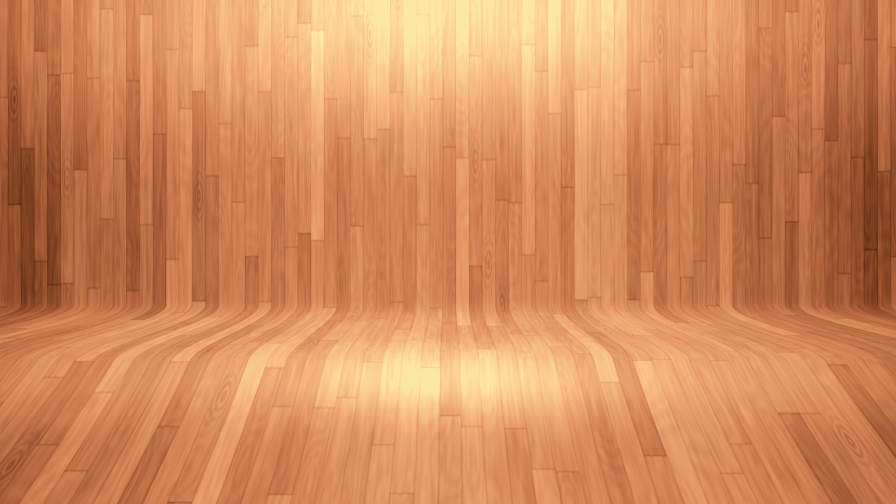
Write a WebGL 1 fragment shader that draws this background.

```glsl
precision highp float;
// Warm wooden planks running down a wall and curving out into a lit floor.
uniform vec2 u_resolution;

float hash(vec2 p) {
  return fract(sin(dot(p, vec2(127.1, 311.7))) * 43758.5453);
}

float noise(vec2 p) {
  vec2 i = floor(p), f = fract(p);
  f = f * f * (3.0 - 2.0 * f);
  return mix(mix(hash(i), hash(i + vec2(1.0, 0.0)), f.x),
             mix(hash(i + vec2(0.0, 1.0)), hash(i + vec2(1.0, 1.0)), f.x), f.y);
}

// Brightness offset of the wood: x counts planks, y runs along them
float woodTone(vec2 uv) {
  float column = floor(uv.x);
  float along = uv.y * 2.4 + hash(vec2(column, 3.0)) * 7.0;
  vec2 plank = vec2(column, floor(along));
  vec2 local = vec2(fract(uv.x), fract(along)) - 0.5;
  float tone = 0.17 * (hash(vec2(column, 9.0)) - 0.5) + 0.16 * (hash(plank) - 0.5);

  // Long fibres and wavy growth lines
  vec2 shift = vec2(0.0, hash(plank + 5.0) * 40.0);
  tone += 0.11 * (noise(uv * vec2(5.0, 9.0) + shift) - 0.5);
  tone += 0.08 * (noise(uv * vec2(13.0, 32.0) + shift) - 0.5);
  float growth = noise(uv * vec2(1.3, 6.0) + shift);
  tone += 0.025 * sin(growth * 38.0);

  // Occasional ringed knot
  float radius = length(local * vec2(2.2, 9.0)) + 0.3 * (growth - 0.5);
  float knot = step(0.88, hash(plank + 17.0)) * exp(-radius * radius);
  tone -= knot * (0.07 + 0.08 * sin(radius * 15.0));

  // Seams between strips and at plank ends
  tone -= 0.10 * smoothstep(0.42, 0.5, abs(local.x));
  tone -= 0.10 * smoothstep(0.491, 0.499, abs(local.y));
  return tone;
}

// Unrolls the wall and curved floor into plank coordinates
vec2 unroll(vec2 p) {
  float depth = max(0.0, 1.0 - p.y / 0.395);
  float spread = 1.0 + 0.35 * smoothstep(0.0, 0.28, depth)
               + 0.6 * depth * depth / (depth + 0.15);
  float run = p.y - 0.3 * smoothstep(0.0, 0.3, depth);
  return vec2((p.x - 0.5) * 68.0 / spread + 0.4, run);
}

float lighting(vec2 p) {
  float c2 = (p.x - 0.5) * (p.x - 0.5);
  // Wall: dim sides, overhead lamp
  float wall = 0.48 - 1.9 * c2 + 0.28 * smoothstep(0.58, 1.0, p.y);
  wall += 0.42 * exp(-c2 / 0.05 - pow((1.0 - p.y) / 0.2, 2.0));
  // Floor: broad band of light with a bright central pool
  float ground = 0.53 - 1.2 * c2 + 0.17 * exp(-pow((p.y - 0.26) / 0.1, 2.0));
  ground += 0.42 * exp(-c2 / 0.03 - pow((p.y - 0.25) / 0.075, 2.0));
  float light = mix(ground, wall, smoothstep(0.31, 0.41, p.y));
  // Soft sheen along the bend
  return light + 0.12 * exp(-pow((p.y - 0.365) / 0.028, 2.0));
}

vec3 woodColor(float t) {
  return vec3(0.52 + t * (0.9 - 0.43 * t), 0.27 + 0.58 * t, 0.14 + 0.46 * t);
}

void main() {
  vec3 color = vec3(0.0);
  // Nine samples smooth the narrow seams
  for (int j = 0; j < 3; j++) {
    for (int i = 0; i < 3; i++) {
      vec2 offset = (vec2(float(i), float(j)) - 1.0) / 3.0;
      vec2 p = (gl_FragCoord.xy + offset) / u_resolution;
      float t = lighting(p) + woodTone(unroll(p));
      color += woodColor(clamp(t, -0.2, 1.1));
    }
  }
  gl_FragColor = vec4(color / 9.0, 1.0);
}
```
